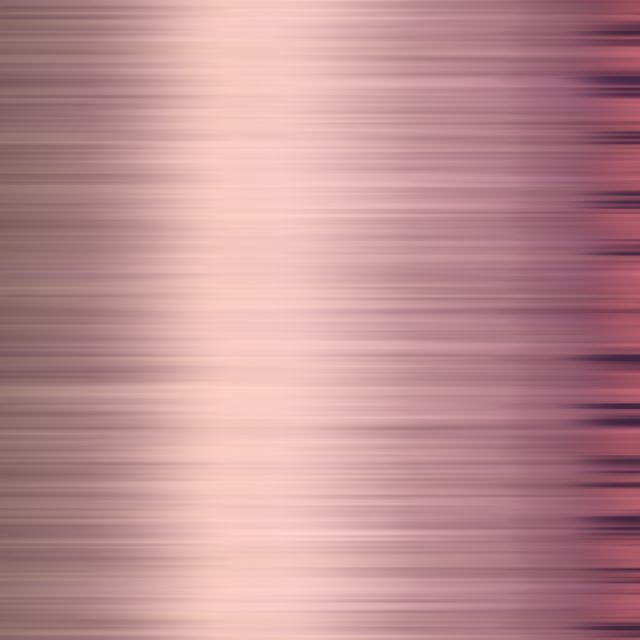
A WebGL 1 fragment shader for this background:

```glsl
precision highp float;

// Brushed rose metal: a horizontal colour ramp with a pale sheen left of centre,
// streaked by noise stretched along x. Each row also shifts the ramp a little,
// and the right edge breaks into alternating red and plum fringes.

uniform vec2 u_resolution;

const vec3 UMBER = vec3(0.535, 0.410, 0.410);
const vec3 MAUVE = vec3(0.675, 0.515, 0.525);
const vec3 PEACH = vec3(0.970, 0.790, 0.750);
const vec3 BLUSH = vec3(0.965, 0.790, 0.765);
const vec3 ROSE  = vec3(0.790, 0.605, 0.625);
const vec3 DUSK  = vec3(0.655, 0.450, 0.505);
const vec3 WINE  = vec3(0.515, 0.300, 0.380);
const vec3 RED   = vec3(0.670, 0.350, 0.405);
const vec3 PLUM  = vec3(0.260, 0.145, 0.250);

const int   OCTAVES = 4;
const float BASE_ROWS = 32.0;       // streak rows in the coarsest octave
const float ROW_GROWTH = 1.95;      // row density ratio between octaves
const float FINE_GROWTH = 1.15;     // strength ratio between octaves
const float STREAK_COLUMNS = 2.2;   // variation along a streak
const float ROW_SHIFT = 0.085;      // sideways shift of the ramp
const float SIDE_CONTRAST = 0.40;
const float SHEEN_CONTRAST = 0.095;
const float FRINGE_PERIOD = 0.086;
const float FRINGE_PEAK = 0.954;    // height of one dark fringe
const float FRINGE_GAP = 0.525;     // height where the red stays unbroken
const float TAU = 6.28318;

float hash(vec2 p) {
    vec3 q = fract(vec3(p.xyx) * 0.1031);
    q += dot(q, q.yzx + 33.33);
    return fract((q.x + q.y) * q.z);
}

float valueNoise(vec2 p) {
    vec2 cell = floor(p);
    vec2 f = fract(p);
    f = f * f * (3.0 - 2.0 * f);
    float low = mix(hash(cell), hash(cell + vec2(1.0, 0.0)), f.x);
    float high = mix(hash(cell + vec2(0.0, 1.0)), hash(cell + 1.0), f.x);
    return mix(low, high, f.y);
}

// Signed streak noise; octaves too fine for the canvas fade out.
float streaks(vec2 uv, float seed) {
    float total = 0.0;
    float rows = BASE_ROWS;
    float weight = 0.24;
    for (int i = 0; i < OCTAVES; i++) {
        float visible = smoothstep(rows, rows * 2.0, u_resolution.y);
        vec2 p = vec2(uv.x * STREAK_COLUMNS + seed, uv.y * rows + seed * 3.7);
        total += weight * visible * (valueNoise(p) - 0.5);
        rows *= ROW_GROWTH;
        weight *= FINE_GROWTH;
        seed += 17.3;
    }
    return total;
}

float ramp(float start, float end, float x) {
    return clamp((x - start) / (end - start), 0.0, 1.0);
}

vec3 metalRamp(float x) {
    vec3 color = mix(UMBER, MAUVE, ramp(0.00, 0.17, x));
    color = mix(color, PEACH, smoothstep(0.13, 0.36, x));
    color = mix(color, BLUSH, ramp(0.34, 0.44, x));
    color = mix(color, ROSE, smoothstep(0.43, 0.66, x));
    color = mix(color, DUSK, ramp(0.60, 0.82, x));
    return mix(color, WINE, ramp(0.79, 0.95, x));
}

// Share of plum at the right edge for a given row.
float fringe(vec2 uv, float grain) {
    float wave = cos(TAU * (uv.y - FRINGE_PEAK) / FRINGE_PERIOD);
    float gap = 1.0 - smoothstep(0.015, 0.045, abs(uv.y - FRINGE_GAP));
    return smoothstep(-0.35, 0.95, wave * 0.6 + grain * 2.4 - gap * 0.9);
}

void main() {
    vec2 uv = gl_FragCoord.xy / u_resolution;
    float grain = streaks(uv, 5.0);
    float shift = streaks(uv, 61.0);

    // Ramp with a ragged, row-dependent position
    float x = uv.x + shift * ROW_SHIFT;
    vec3 color = metalRamp(x);

    // Red and plum fringes
    float dark = fringe(uv, shift);
    float reach = smoothstep(0.88, 1.0, x);
    color = mix(color, mix(RED, PLUM, dark), reach);

    // Fine brushed lines, quieter within the sheen
    float sheen = smoothstep(0.12, 0.34, uv.x) * (1.0 - smoothstep(0.44, 0.68, uv.x));
    float contrast = mix(SIDE_CONTRAST, SHEEN_CONTRAST, sheen);
    color *= 1.0 + grain * contrast * vec3(0.9, 1.15, 1.0);

    // Slight warm and cool drift between rows
    color += (valueNoise(vec2(uv.x * 2.0, uv.y * 60.0)) - 0.5) * vec3(0.008, 0.016, -0.014);

    gl_FragColor = vec4(clamp(color, 0.0, 1.0), 1.0);
}
```
